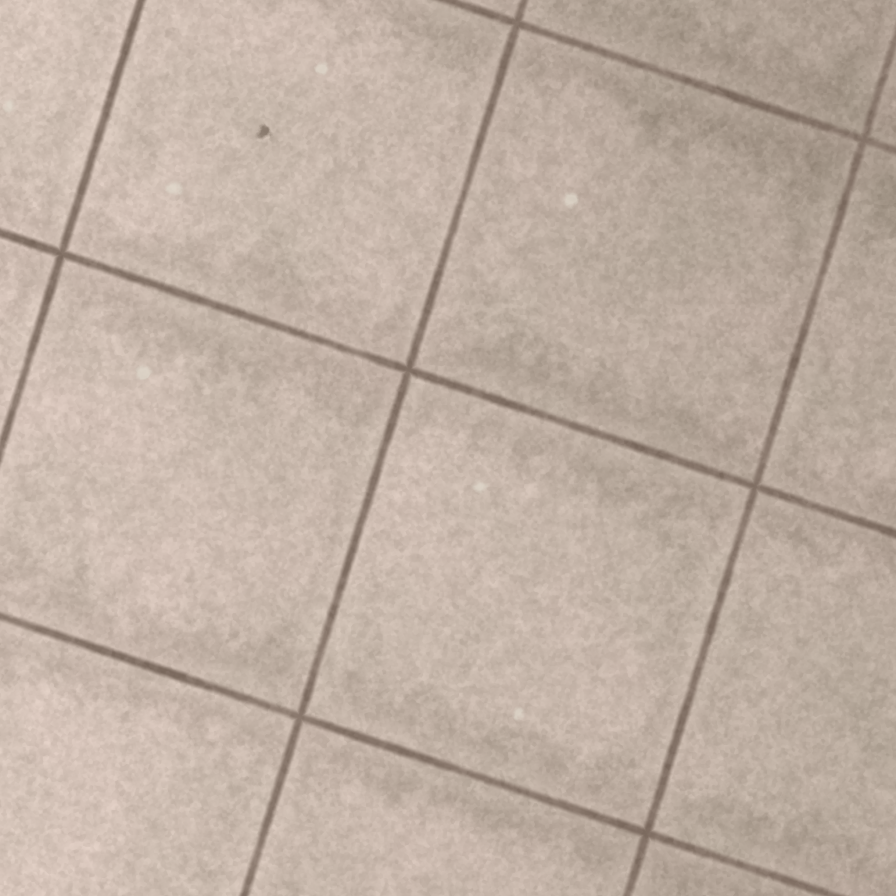
Give the GLSL for this texture, as a WebGL 2 fragment shader.

```glsl
#version 300 es
precision highp float;

uniform vec2 u_resolution;
out vec4 fragColor;

vec2 hash2(vec2 p) {
    vec3 q = fract(vec3(p.xyx) * vec3(0.1031, 0.1030, 0.0973));
    q += dot(q, q.yzx + 33.33);
    return fract((q.xx + q.yz) * q.zy);
}

// Random tones blended between scattered points, about -0.5 to 0.5
float cellular(vec2 p) {
    vec2 cell = floor(p);
    float sum = 0.0, total = 0.0;
    for (int y = -1; y <= 1; y++) {
        for (int x = -1; x <= 1; x++) {
            vec2 c = cell + vec2(x, y);
            vec2 away = c + hash2(c + 200.0) - p;
            float weight = exp(-7.0 * dot(away, away));
            sum += weight * (hash2(c + 71.0).y - 0.5);
            total += weight;
        }
    }
    return sum / total;
}

// Layered, rotated sines, about -1 to 1
float waves(vec2 p) {
    float sum = 0.0, amplitude = 0.5;
    for (int i = 0; i < 6; i++) {
        sum += amplitude * sin(p.x + 1.7 * sin(p.y + float(i)));
        p = mat2(1.36, 1.14, -1.14, 1.36) * p + 2.3;
        amplitude *= 0.68;
    }
    return sum;
}

void main() {
    vec2 p = gl_FragCoord.xy / u_resolution;
    float pixel = 1.0 / min(u_resolution.x, u_resolution.y);

    // Tilted grid of square tiles
    const float tileSize = 0.406;
    mat2 tileAxes = mat2(0.387, -0.130, 0.121, 0.387);
    vec2 grid = inverse(tileAxes) * (p - vec2(0.456, 0.587));
    vec2 tile = floor(grid);
    vec2 local = fract(grid);
    vec2 tileRandom = hash2(tile + 47.0);
    vec2 toJoint = min(local, 1.0 - local) * tileSize;
    float edge = min(toJoint.x, toJoint.y);

    // Stain and grain
    float stain = waves(p * 13.0 + tileRandom * 9.0);
    float mottle = waves(p * 85.0 + 4.0);
    float coarse = cellular(p * 120.0);
    float fine = cellular(p * 250.0 + 31.0);

    // Light falls off to the right, most of all in the upper corner
    float tone = 1.3 - 1.95 * p.x - 1.0 * smoothstep(0.45, 1.2, p.x * p.y + 0.2);
    tone += 0.5 * (tileRandom.x - 0.5) + 0.3 * stain + 0.28 * mottle;
    tone += 0.85 * coarse + 0.95 * fine;

    // Dirty band inside each tile, with a paler worn rim along the joint
    float ragged = 0.018 * stain + 0.010 * mottle + 0.008 * coarse;
    float bandY = smoothstep(0.085, 0.03, toJoint.y + ragged);
    float bandX = smoothstep(0.06, 0.02, toJoint.x + ragged);
    tone -= 0.9 * bandY + 0.35 * bandX * (1.0 - bandY);
    tone += 0.7 * smoothstep(0.026, 0.012, edge + 0.8 * ragged);

    vec3 color = vec3(0.762, 0.700, 0.652) + tone * vec3(0.056, 0.055, 0.056);
    color += vec3(0.005, -0.002, 0.002) * (0.6 - p.x + 0.8 * stain);

    // Sparse ragged chips: mostly pale, a few dark
    for (int i = 0; i < 4; i++) {
        vec2 place = hash2(tile * 7.0 + 61.0 + float(i) * 13.0);
        vec2 kind = hash2(tile * 5.0 + 83.0 + float(i) * 17.0);
        vec2 offset = (local - 0.15 - 0.7 * place) * tileSize;
        offset.x += 0.6 * offset.y * (place.x - 0.3);
        float radius = mix(0.004, 0.008, kind.y) * step(0.55, kind.x);
        float shape = length(offset) + 0.003 * mottle + 0.004 * coarse - radius;
        float chip = 1.0 - smoothstep(-0.004, 0.002 + pixel, shape);
        vec3 chipColor = kind.x > 0.9 ? vec3(0.48, 0.42, 0.37) : vec3(0.88, 0.85, 0.80);
        color = mix(color, chipColor, 0.75 * chip * step(0.001, radius));
    }

    // Continuous soft grout, slightly uneven in width and depth
    float run = waves(p * 19.0 + 6.0);
    float halfWidth = 0.0045 + 0.0005 * run + 0.0004 * mottle;
    float joint = 1.0 - smoothstep(halfWidth - 0.0035, halfWidth + 0.0022 + pixel, edge);
    vec3 grout = vec3(0.505, 0.437, 0.392) - 0.03 * run + 0.05 * coarse + 0.04 * fine;
    color = mix(color, grout, 0.92 * joint);

    fragColor = vec4(color, 1.0);
}
```
